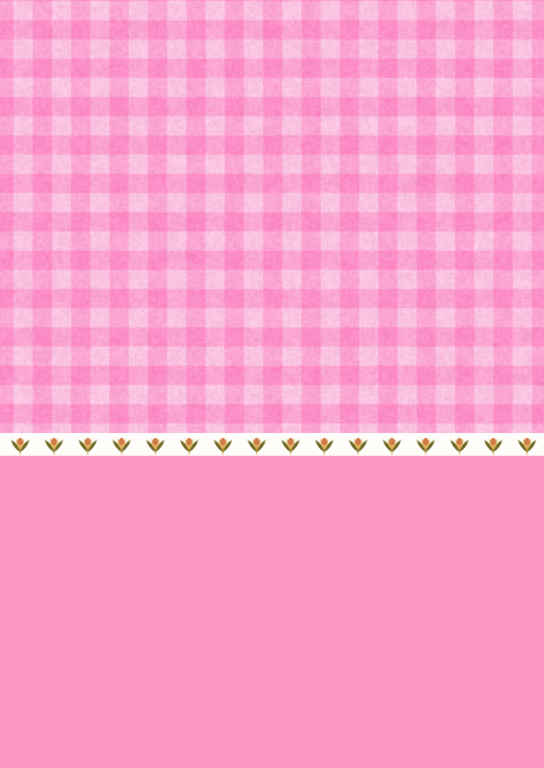
A Shadertoy shader for this background:

```glsl
// Pink gingham cloth above a plain pink panel, parted by a white ribbon of tulips.
// Two crossing stripe waves make the checks, value noise makes the woven grain,
// and one tulip built from ellipses repeats along the ribbon. Unit: canvas height.

#define CHECK_PERIOD 0.05
#define CHECK_CENTRE vec2(0.0301, 0.0362)
#define RIBBON_BOTTOM 0.4066
#define RIBBON_TOP 0.4362
#define TULIP_PERIOD 0.0440
#define TULIP_START vec2(0.0263, 0.4203)
#define TULIP_SIZE 0.0116
#define GRAIN 0.075

const vec3 PANEL = vec3(0.98, 0.596, 0.765);
const vec3 CLOTH_DARK = vec3(0.985, 0.555, 0.780);
const vec3 CLOTH_MID = vec3(0.982, 0.650, 0.823);
const vec3 CLOTH_LIGHT = vec3(0.980, 0.765, 0.882);
const vec3 RIBBON = vec3(0.995, 0.992, 0.980);
const vec3 LEAF = vec3(0.45, 0.43, 0.16);
const vec3 GOLD = vec3(0.86, 0.65, 0.30);
const vec3 BLOOM = vec3(0.80, 0.43, 0.23);

float hash(vec2 p) {
    p = fract(p * vec2(0.1031, 0.1137));
    p += dot(p, p.yx + 33.33);
    return fract((p.x + p.y) * p.x * 97.3);
}

float noise(vec2 p) {
    vec2 cell = floor(p), f = fract(p);
    f = f * f * (3.0 - 2.0 * f);
    return mix(mix(hash(cell), hash(cell + vec2(1, 0)), f.x),
               mix(hash(cell + vec2(0, 1)), hash(cell + 1.0), f.x), f.y);
}

// Coverage of an ellipse leaning clockwise by an angle
float petal(vec2 p, vec2 centre, vec2 radii, float lean, float blur) {
    p -= centre;
    float c = cos(lean), s = sin(lean);
    p = vec2(c * p.x - s * p.y, s * p.x + c * p.y);
    float d = (length(p / radii) - 1.0) * min(radii.x, radii.y);
    return 1.0 - smoothstep(-blur, blur, d);
}

vec3 gingham(vec2 uv, float pixel) {
    // One in the pale stripes, zero in the deep ones
    vec2 offset = abs(fract((uv - CHECK_CENTRE) / CHECK_PERIOD + 0.5) - 0.5);
    float soft = 0.6 * pixel / CHECK_PERIOD + 0.012;
    vec2 pale = 1.0 - smoothstep(0.25 - soft, 0.25 + soft, offset);
    vec3 cloth = mix(CLOTH_DARK, CLOTH_MID, max(pale.x, pale.y));
    cloth = mix(cloth, CLOTH_LIGHT, pale.x * pale.y);

    // Threads in both directions plus broader mottling
    float weave = noise(uv * vec2(420.0, 210.0)) + noise(uv * vec2(210.0, 420.0) + 47.0);
    float mottle = noise(uv * 75.0 + 13.0);
    float grain = 0.7 * (weave - 1.0) + 0.4 * (mottle - 0.5);
    return cloth + GRAIN * grain * vec3(0.15, 1.0, 0.6);
}

vec3 tulip(vec3 ground, vec2 p, float blur) {
    vec2 mirrored = vec2(abs(p.x), p.y);
    float stem = petal(p, vec2(0.0, -0.45), vec2(0.10, 0.52), 0.0, blur);
    float leaf = petal(mirrored, vec2(0.48, -0.10), vec2(0.19, 0.74), 0.66, blur);
    float side = petal(mirrored, vec2(0.22, 0.13), vec2(0.16, 0.52), 0.30, blur);
    float bloom = petal(p, vec2(0.0, 0.42), vec2(0.29, 0.40), 0.0, blur);
    vec3 color = mix(ground, GOLD, stem);
    color = mix(color, LEAF, leaf);
    color = mix(color, GOLD, 0.85 * side);
    return mix(color, BLOOM, 0.9 * bloom);
}

void mainImage(out vec4 fragColor, in vec2 fragCoord) {
    float pixel = 1.0 / iResolution.y;
    vec2 uv = fragCoord * pixel;

    // Ribbon with its row of tulips
    vec2 p = uv - TULIP_START;
    p.x = (fract(p.x / TULIP_PERIOD + 0.5) - 0.5) * TULIP_PERIOD;
    vec3 ribbon = tulip(RIBBON, p / TULIP_SIZE, 0.7 * pixel / TULIP_SIZE);

    // Panel, ribbon and cloth stacked upward
    float edge = 0.6 * pixel;
    float aboveBottom = smoothstep(-edge, edge, uv.y - RIBBON_BOTTOM);
    float aboveTop = smoothstep(-edge, edge, uv.y - RIBBON_TOP);
    vec3 color = mix(PANEL, ribbon, aboveBottom);
    color = mix(color, gingham(uv, pixel), aboveTop);
    fragColor = vec4(color, 1.0);
}
```
